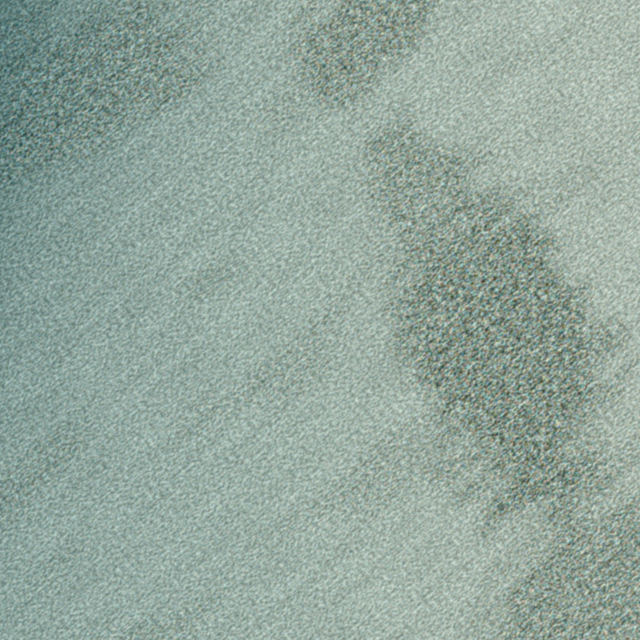
A WebGL 1 fragment shader for this texture:

```glsl
precision highp float;

uniform vec2 u_resolution;

// Colours
const vec3 GROUND_LEFT = vec3(0.585, 0.672, 0.642);
const vec3 GROUND_RIGHT = vec3(0.668, 0.725, 0.680);
const vec3 PATCH_COLOR = vec3(0.485, 0.550, 0.500);
const vec3 SHADE_COLOR = vec3(0.270, 0.410, 0.410);
const vec3 WARM_COOL = vec3(0.80, -0.05, -0.70);
const vec3 GREEN_PINK = vec3(-0.45, 0.40, -0.25);

// Grain: cells per canvas, along and across its direction
const float GRAIN_ANGLE = 0.70;
const vec2 GRAIN_SCALE = vec2(125.0, 215.0);
const vec2 FINE_SCALE = vec2(215.0, 265.0);
const vec2 CLUMP_SCALE = vec2(58.0, 105.0);
const vec2 STREAK_SCALE = vec2(9.0, 60.0);
const vec2 TINT_SCALE = vec2(135.0, 190.0);
const vec2 STAIN_SCALE = vec2(4.0, 9.0);

// Strengths
const float GRAIN_CONTRAST = 0.17;
const float FINE_CONTRAST = 0.13;
const float STREAK_CONTRAST = 0.050;
const float CLUMP_CONTRAST = 0.17;
const float PATCH_ROUGHNESS = 0.65;
const float GROUND_TINT = 0.045;
const float PATCH_TINT = 0.15;
const float STAIN_STRENGTH = 0.28;
const float EDGE_WARP = 0.42;

float hash(vec2 cell) {
  vec3 h = fract(cell.xyx * vec3(0.1031, 0.1030, 0.0973));
  h += dot(h, h.yzx + 33.33);
  return fract((h.x + h.y) * h.z);
}

float cornerSlope(vec2 cell, vec2 offset) {
  float angle = 6.2832 * hash(cell);
  return dot(vec2(cos(angle), sin(angle)), offset);
}

float gradientNoise(vec2 p) {
  vec2 i = floor(p);
  vec2 f = p - i;
  vec2 u = f * f * f * (f * (f * 6.0 - 15.0) + 10.0);
  vec2 e = vec2(1.0, 0.0);
  float low = mix(cornerSlope(i, f), cornerSlope(i + e.xy, f - e.xy), u.x);
  float high = mix(cornerSlope(i + e.yx, f - e.yx),
                   cornerSlope(i + e.xx, f - e.xx), u.x);
  return mix(low, high, u.y);
}

vec2 rotate(vec2 p, float angle) {
  float c = cos(angle);
  float s = sin(angle);
  return vec2(c * p.x + s * p.y, c * p.y - s * p.x);
}

// Soft ellipse whose outline is pushed about by warp
float softPatch(vec2 p, vec2 center, vec2 radii, float angle, float warp) {
  float d = length(rotate(p - center, angle) / radii) + warp;
  return 1.0 - smoothstep(0.55, 1.22, d);
}

float patchMask(vec2 p, vec2 g) {
  float warp = EDGE_WARP * (gradientNoise(p * 8.0 + 3.7)
                            + 0.8 * gradientNoise(g * vec2(14.0, 30.0) + 51.0));
  float body = softPatch(p, vec2(0.785, 0.45), vec2(0.28, 0.165), 1.87, warp);
  float shoulder = softPatch(p, vec2(0.66, 0.70), vec2(0.13, 0.09), 2.2, warp);
  float top = softPatch(p, vec2(0.57, 0.96), vec2(0.16, 0.085), 0.85, warp);
  float corner = softPatch(p, vec2(0.92, 0.07), vec2(0.19, 0.14), 0.6, warp);
  float left = softPatch(p, vec2(0.13, 0.86), vec2(0.23, 0.10), 0.5, warp);
  float mask = max(body, max(0.65 * shoulder, 0.75 * corner));
  return max(mask, max(0.75 * top, 0.6 * left));
}

void main() {
  vec2 p = gl_FragCoord.xy / u_resolution;
  vec2 g = rotate(p, GRAIN_ANGLE) + 2.0;

  // Dark patches and faint diagonal stains
  float stain = smoothstep(0.12, 0.50, gradientNoise(g * STAIN_SCALE + 17.0));
  float rough = max(patchMask(p, g), STAIN_STRENGTH * stain);

  // Broad tone, shaded toward the upper left
  float shade = exp(-p.x * 7.0) * mix(0.12, 0.48, smoothstep(0.0, 0.9, p.y));
  shade += 0.25 * (1.0 - smoothstep(0.0, 0.45, distance(p, vec2(0.0, 1.0))));
  vec3 color = mix(GROUND_LEFT, GROUND_RIGHT, smoothstep(0.0, 1.0, p.x));
  color = mix(color, PATCH_COLOR, 0.85 * rough);
  color = mix(color, SHADE_COLOR, shade);

  // Directional grain, coarser inside the patches
  float grain = GRAIN_CONTRAST * gradientNoise(g * GRAIN_SCALE);
  grain += FINE_CONTRAST * gradientNoise(g * FINE_SCALE + 91.0);
  grain *= 1.0 + PATCH_ROUGHNESS * rough;
  grain += CLUMP_CONTRAST * rough * gradientNoise(g * CLUMP_SCALE + 29.0);
  grain += STREAK_CONTRAST * gradientNoise(g * STREAK_SCALE + 63.0);
  color += grain;

  // Warm, cool and green flecks
  float tint = GROUND_TINT + PATCH_TINT * rough;
  color += WARM_COOL * tint * gradientNoise(g * TINT_SCALE + 137.0);
  color += GREEN_PINK * tint * 0.7 * gradientNoise(g * TINT_SCALE + 211.0);

  gl_FragColor = vec4(clamp(color, 0.0, 1.0), 1.0);
}
```
